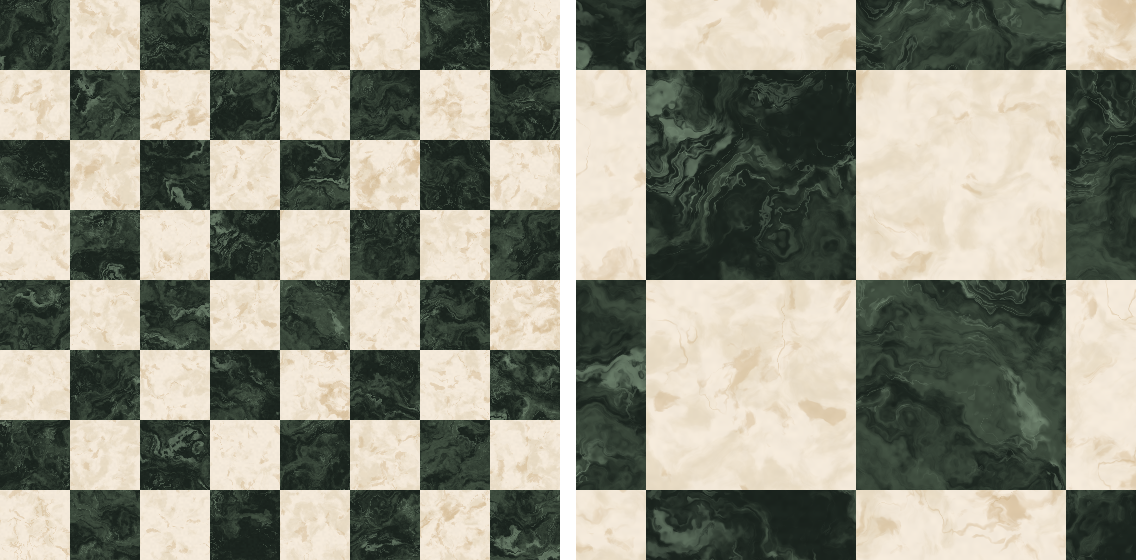
Left, the full canvas; right, a detail of the centre.
Reproduce this pattern procedurally as a Shadertoy shader.

```glsl
// Polished stone checkerboard, eight by eight: deep green marble and cream limestone.
// Each tile samples its own rotated patch of domain-warped value noise, with
// ridged noise for the veins and per-tile random values for tone and blemishes.

const float TILES = 8.0;

const vec3 GREEN_DEEP = vec3(0.105, 0.140, 0.118);
const vec3 GREEN_MID  = vec3(0.245, 0.300, 0.245);
const vec3 GREEN_PALE = vec3(0.470, 0.550, 0.465);
const vec3 CREAM_LIGHT = vec3(0.955, 0.915, 0.855);
const vec3 CREAM_WARM  = vec3(0.905, 0.855, 0.765);
const vec3 CREAM_TAN   = vec3(0.790, 0.670, 0.490);

float hash(vec2 p) {
    return fract(sin(dot(p, vec2(127.1, 311.7))) * 43758.5453);
}

mat2 rotation(float angle) {
    float c = cos(angle), s = sin(angle);
    return mat2(c, -s, s, c);
}

float valueNoise(vec2 p) {
    vec2 cell = floor(p), f = fract(p);
    f = f * f * (3.0 - 2.0 * f);
    float low  = mix(hash(cell), hash(cell + vec2(1, 0)), f.x);
    float high = mix(hash(cell + vec2(0, 1)), hash(cell + vec2(1, 1)), f.x);
    return mix(low, high, f.y);
}

// Five octaves, normalised to 0..1, turned each step to hide the lattice.
float fbm(vec2 p) {
    float sum = 0.0, weight = 0.516;
    mat2 turn = rotation(0.6);
    for (int i = 0; i < 5; i++) {
        sum += weight * valueNoise(p);
        p = turn * p * 2.03 + 11.3;
        weight *= 0.5;
    }
    return sum;
}

// Thin bright lines along the middle level of a noise field.
float veins(vec2 p, float width) {
    return 1.0 - smoothstep(0.0, width, abs(fbm(p) - 0.5));
}

vec2 warp(vec2 p, float scale, float amount) {
    vec2 offset = vec2(fbm(p * scale), fbm(p * scale + 17.0)) - 0.5;
    return p + amount * offset;
}

vec3 greenMarble(vec2 local, vec2 tile) {
    float tone = hash(tile + 3.1);
    vec2 seed = 30.0 * vec2(hash(tile + 0.7), hash(tile + 5.3));
    vec2 p = rotation(mix(-0.5, 0.9, hash(tile + 9.2))) * local + seed;
    vec2 q = warp(p, 3.0, 0.75);

    // Streaky body of the stone
    float clouds = fbm(q * vec2(2.2, 5.0));
    float fibres = fbm(q * vec2(9.0, 21.0) + 4.0);
    float body = mix(clouds, fibres, 0.45) + 0.10 * (tone - 0.5);
    vec3 color = mix(GREEN_DEEP, GREEN_MID, smoothstep(0.36, 0.68, body));

    // Broken pale veins, coarse and fine
    float coarse = veins(q * vec2(2.2, 4.5) + 8.0, 0.022);
    float fine = veins(q * vec2(5.0, 9.0) + 21.0, 0.040);
    float gaps = smoothstep(0.42, 0.68, fbm(p * 4.0 + 31.0));
    color = mix(color, GREEN_PALE, gaps * (0.42 * coarse + 0.38 * fine));

    // Occasional milky patch
    float milk = smoothstep(0.60, 0.76, fbm(q * vec2(2.0, 4.0) + 43.0));
    milk *= smoothstep(0.35, 0.60, fibres) * step(0.45, hash(tile + 6.6));
    color = mix(color, GREEN_PALE, 0.65 * milk);

    float grain = valueNoise(local * 38.0 + seed) - 0.5;
    return color * (1.0 + 0.16 * grain);
}

vec3 creamStone(vec2 local, vec2 tile) {
    vec2 seed = 30.0 * vec2(hash(tile + 2.4), hash(tile + 7.9));
    vec2 p = rotation(6.2832 * hash(tile + 4.5)) * local + seed;
    vec2 q = warp(p, 4.0, 0.30);

    // Soft mottling and small warm flecks
    float mottle = 0.35 * fbm(q * 3.0) + 0.65 * fbm(q * 9.0 + 6.0);
    mottle += 0.10 * (hash(tile + 1.8) - 0.5);
    vec3 color = mix(CREAM_WARM, CREAM_LIGHT, smoothstep(0.30, 0.56, mottle));
    float flecks = smoothstep(0.62, 0.76, fbm(q * 8.0 + 14.0));
    color = mix(color, CREAM_TAN, 0.38 * flecks);

    // Hairline veins, and rusty clouding on a few tiles
    float gaps = smoothstep(0.45, 0.65, fbm(p * 3.0 + 27.0));
    float hairline = veins(q * 2.2 + 19.0, 0.014);
    color = mix(color, CREAM_TAN, 0.36 * gaps * hairline);
    float rust = smoothstep(0.54, 0.72, fbm(q * vec2(2.0, 4.5) + 37.0));
    rust *= step(0.78, hash(tile + 8.3)) * smoothstep(0.35, 0.65, fbm(q * 11.0));
    color = mix(color, CREAM_TAN, 0.55 * rust);

    float grain = valueNoise(local * 34.0 + seed) - 0.5;
    return color * (1.0 + 0.025 * grain);
}

// +1 on even tiles, -1 on odd tiles, blended over one pixel at the joints.
float checker(vec2 p, vec2 pixel) {
    vec2 edge = 2.0 * (abs(fract(0.5 * p + 0.25) - 0.5) - 0.25);
    vec2 side = clamp(2.0 * edge / pixel, -1.0, 1.0);
    return side.x * side.y;
}

void mainImage(out vec4 fragColor, in vec2 fragCoord) {
    vec2 p = TILES * fragCoord / iResolution.xy;
    vec2 tile = floor(p), local = fract(p) - 0.5;
    float cream = 0.5 + 0.5 * checker(p, TILES / iResolution.xy);
    vec3 color = mix(greenMarble(local, tile), creamStone(local, tile), cream);
    fragColor = vec4(color, 1.0);
}
```
